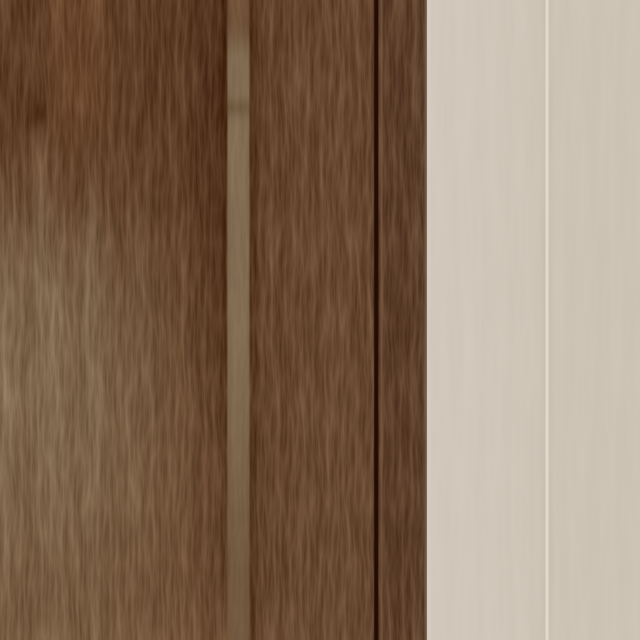
Reproduce this texture procedurally as a Shadertoy shader.

```glsl
// Brown wood panels with a grooved edge and soft sheen, beside a pale cream board.

vec2 hash2(vec2 p) {
    p = vec2(dot(p, vec2(127.1, 311.7)), dot(p, vec2(269.5, 183.3)));
    return fract(sin(p) * 43758.5);
}

// Distance to the nearest scattered cell centre
float cellular(vec2 p) {
    vec2 cell = floor(p), local = fract(p);
    float nearest = 4.0;
    for (int y = -1; y <= 1; y++)
        for (int x = -1; x <= 1; x++) {
            vec2 offset = vec2(x, y);
            vec2 d = offset + hash2(cell + offset) - local;
            nearest = min(nearest, dot(d, d));
        }
    return sqrt(nearest);
}

// Smooth vertical band between two x positions
float band(float x, float left, float right, float soft) {
    return smoothstep(left - soft, left + soft, x)
         * (1.0 - smoothstep(right - soft, right + soft, x));
}

// Fine vertical fibres, centred on zero
float woodGrain(vec2 uv) {
    float bend = 0.0015 * sin(uv.y * 17.0 + uv.x * 40.0) + 0.0008 * sin(uv.y * 43.0 + uv.x * 90.0);
    float x = uv.x + bend;
    float coarse = cellular(vec2(x * 125.0, uv.y * 8.0)) - 0.47;
    float fine = cellular(vec2(x * 230.0 + 31.0, uv.y * 24.0)) - 0.47;
    float streaks = sin(x * 97.0 + 1.3 * sin(x * 41.0)) + 0.6 * sin(x * 223.0 + uv.y * 1.5);
    return 0.11 * coarse + 0.07 * fine + 0.008 * streaks;
}

vec3 leftPanel(vec2 uv) {
    vec3 col = mix(vec3(0.44, 0.32, 0.215), vec3(0.37, 0.245, 0.155), smoothstep(0.1, 0.9, uv.y));
    col += vec3(0.045, 0.03, 0.018) * band(uv.x, 0.07, 0.17, 0.04) * smoothstep(0.6, 0.9, uv.y);

    // Greyish reflection with a ragged upper end
    float ragged = 0.03 * sin(uv.x * 75.0) + 0.02 * sin(uv.x * 163.0 + 1.0);
    float sheen = 1.0 - smoothstep(0.52, 0.84, uv.y + ragged + 0.3 * uv.x);
    sheen *= mix(0.45, 1.0, smoothstep(0.0, 0.4, uv.y));
    sheen *= 1.0 - smoothstep(0.08, 0.36, uv.x);
    sheen *= 0.9 + 0.1 * sin(uv.x * 88.0 + 0.8);
    col = mix(col, vec3(0.51, 0.42, 0.315), sheen);

    // Darker right side and a small knot
    col -= vec3(0.045, 0.045, 0.035) * smoothstep(0.27, 0.34, uv.x) * smoothstep(0.0, 0.5, uv.y + 0.25);
    float knot = exp(-dot((uv - vec2(0.061, 0.82)) * vec2(75.0, 48.0), (uv - vec2(0.061, 0.82)) * vec2(75.0, 48.0)));
    return col - 0.08 * knot;
}

vec3 glossStrip(vec2 uv) {
    vec3 col = mix(vec3(0.44, 0.34, 0.24), vec3(0.505, 0.42, 0.32), smoothstep(0.0, 0.5, uv.y));
    col = mix(col, vec3(0.42, 0.30, 0.20), 0.85 * smoothstep(0.9, 0.97, uv.y));
    col -= 0.065 * exp(-pow((uv.y - 0.832) / 0.014, 2.0));
    return col + 0.02 * sin((uv.x - 0.354) * 85.0) - 0.01;
}

vec3 wood(vec2 uv, float aa) {
    vec3 col = leftPanel(uv);
    vec3 middle = mix(vec3(0.40, 0.28, 0.19), vec3(0.385, 0.26, 0.17), uv.y);
    middle += 0.018 * band(uv.x, 0.44, 0.56, 0.04);
    col = mix(col, middle, smoothstep(0.388, 0.396, uv.x));
    col = mix(col, vec3(0.365, 0.25, 0.17), smoothstep(0.584, 0.59, uv.x));

    // The strip keeps only a trace of the fibres
    float strip = band(uv.x, 0.355, 0.390, 0.0015 + aa);
    col = mix(col, glossStrip(uv), strip);
    col += woodGrain(uv) * vec3(1.0, 0.95, 0.85) * (1.0 - 0.65 * strip);

    // Shadows beside the strip
    col -= 0.06 * band(uv.x, 0.391, 0.402, 0.003);
    col -= 0.035 * band(uv.x, 0.345, 0.354, 0.003);

    // Groove with a lit lip
    col += 0.025 * band(uv.x, 0.574, 0.582, 0.003);
    col = mix(col, vec3(0.13, 0.05, 0.025), band(uv.x, 0.5845, 0.5912, 0.0008 + aa));
    col = mix(col, vec3(0.46, 0.34, 0.24), 0.75 * band(uv.x, 0.5945, 0.598, 0.001 + aa));

    // Outer edge
    return mix(col, vec3(0.45, 0.37, 0.30), 0.75 * smoothstep(0.661, 0.665, uv.x));
}

vec3 creamBoard(vec2 uv, float aa) {
    vec3 col = mix(vec3(0.82, 0.78, 0.73), vec3(0.805, 0.765, 0.71), smoothstep(0.67, 0.95, uv.x));
    float fibre = cellular(vec2(uv.x * 100.0, uv.y * 7.0)) - 0.47;
    col += 0.012 * fibre + 0.003 * sin(uv.x * 140.0 + sin(uv.y * 9.0));
    col += 0.025 * (1.0 - smoothstep(0.667, 0.676, uv.x));

    // Raised bright seam
    col -= 0.018 * band(uv.x, 0.847, 0.864, 0.005);
    return mix(col, vec3(0.885, 0.855, 0.805), band(uv.x, 0.8525, 0.857, 0.001 + aa));
}

void mainImage(out vec4 fragColor, in vec2 fragCoord) {
    vec2 uv = fragCoord / iResolution.xy;
    float aa = 0.5 / iResolution.x;
    float board = smoothstep(0.6665 - aa, 0.6675 + aa, uv.x);
    vec3 col = mix(wood(uv, aa), creamBoard(uv, aa), board);
    fragColor = vec4(clamp(col, 0.0, 1.0), 1.0);
}
```
